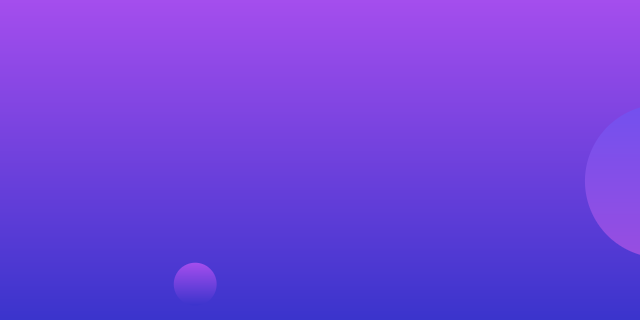
Write a Shadertoy shader that draws this background.

```glsl
// Violet-to-indigo vertical gradient with a small disc and a large disc cut by the right edge.

// Backdrop colours
const vec3 VIOLET = vec3(0.645, 0.305, 0.930);
const vec3 INDIGO = vec3(0.230, 0.203, 0.800);

// Large disc colours
const vec3 PERIWINKLE = vec3(0.450, 0.315, 0.935);
const vec3 ORCHID     = vec3(0.595, 0.305, 0.880);

// Discs as centre x, centre y, radius, in canvas heights
const vec3 SMALL_DISC = vec3(0.610, 0.112, 0.067);
const vec3 LARGE_DISC = vec3(2.068, 0.434, 0.240);

// Paints a smooth-edged disc filled with a vertical gradient
vec3 paintDisc(vec3 base, vec2 p, vec3 disc, vec3 bottom, vec3 top, float pixel) {
    vec2 offset = p - disc.xy;
    float coverage = clamp(0.5 - (length(offset) - disc.z) / pixel, 0.0, 1.0);
    float rise = clamp(0.5 + 0.5 * offset.y / disc.z, 0.0, 1.0);
    return mix(base, mix(bottom, top, rise), coverage);
}

void mainImage(out vec4 fragColor, in vec2 fragCoord) {
    float pixel = 1.0 / iResolution.y;
    vec2 p = fragCoord * pixel;

    // Backdrop
    vec3 color = mix(INDIGO, VIOLET, p.y);

    // Discs
    color = paintDisc(color, p, SMALL_DISC, INDIGO, VIOLET, pixel);
    color = paintDisc(color, p, LARGE_DISC, ORCHID, PERIWINKLE, pixel);

    fragColor = vec4(color, 1.0);
}
```
